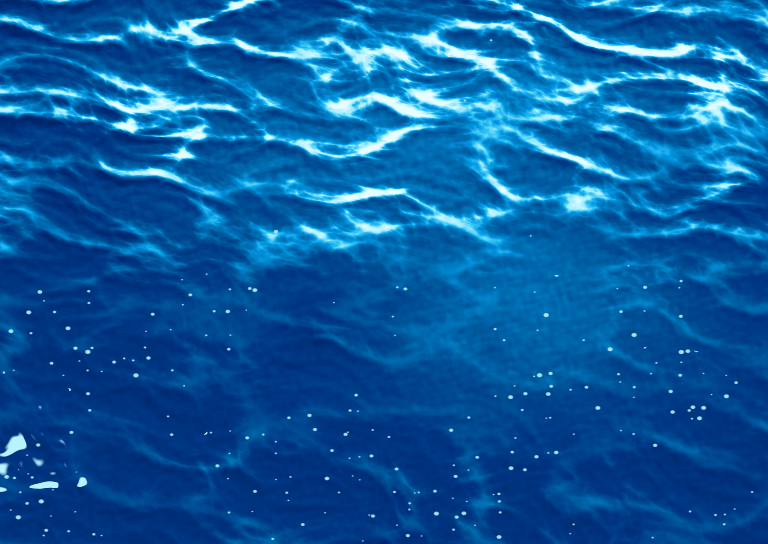
This texture is drawn by a WebGL 1 fragment shader. Its source:

```glsl
precision highp float;
uniform vec2 u_resolution;

vec2 hash2(vec2 p) {
  p = vec2(dot(p, vec2(127.1, 311.7)), dot(p, vec2(269.5, 183.3)));
  return fract(sin(p) * 43758.55);
}

// Gradient noise, about -0.7 to 0.7
float noise(vec2 p) {
  vec2 i = floor(p), f = fract(p), e = vec2(1.0, 0.0);
  vec2 u = f * f * f * (f * (f * 6.0 - 15.0) + 10.0);
  float a = dot(hash2(i) * 2.0 - 1.0, f);
  float b = dot(hash2(i + e) * 2.0 - 1.0, f - e);
  float c = dot(hash2(i + e.yx) * 2.0 - 1.0, f - e.yx);
  float d = dot(hash2(i + 1.0) * 2.0 - 1.0, f - 1.0);
  return mix(mix(a, b, u.x), mix(c, d, u.x), u.y);
}

// Sharp-crested swell: warped, stretched ridged noise
float swell(vec2 p) {
  p += 0.035 * vec2(noise(p * 5.0), noise(p * 6.0 + 9.0));
  vec2 q = vec2(p.x * 4.5, p.y * 8.0 + p.y * p.y * 2.5 + p.x * 1.3);
  float sum = 0.0, amp = 0.52;
  for (int i = 0; i < 5; i++) {
    float ridge = 1.0 - min(1.0, 2.2 * abs(noise(q)));
    sum += amp * ridge * ridge;
    q = mat2(1.0, 0.35, -0.22, 1.0) * q * 1.85 + 7.3;
    amp *= 0.52;
  }
  return sum;
}

float blob(vec2 p, vec2 centre, vec2 size) {
  vec2 d = (p - centre) / size;
  return exp(-dot(d, d));
}

// Scattered round flecks, one candidate per grid cell
float flecks(vec2 p, float scale, float chance) {
  vec2 cell = floor(p * scale);
  vec2 rnd = hash2(cell + scale);
  vec2 centre = 0.25 + 0.5 * hash2(cell + 31.7);
  float radius = (0.0012 + 0.003 * rnd.y * rnd.y) * scale;
  float soft = 0.8 * scale / u_resolution.y;
  vec2 d = (fract(p * scale) - centre) * vec2(0.85, 1.1);
  return step(rnd.x, chance) * (1.0 - smoothstep(radius - soft, radius + soft, length(d)));
}

float ramp(float a, float b, float t) {
  return clamp((t - a) / (b - a), 0.0, 1.0);
}

vec3 waterColour(float t) {
  vec3 c = mix(vec3(0.0, 0.15, 0.42), vec3(0.0, 0.21, 0.51), ramp(-0.05, 0.1, t));
  c = mix(c, vec3(0.0, 0.32, 0.59), ramp(0.1, 0.3, t));
  c = mix(c, vec3(0.0, 0.45, 0.72), ramp(0.3, 0.5, t));
  c = mix(c, vec3(0.01, 0.59, 0.88), ramp(0.5, 0.7, t));
  c = mix(c, vec3(0.2, 0.76, 0.96), ramp(0.7, 0.85, t));
  c = mix(c, vec3(0.62, 0.92, 1.0), ramp(0.85, 1.0, t));
  return mix(c, vec3(0.9, 0.99, 1.0), ramp(1.0, 1.25, t));
}

void main() {
  vec2 p = gl_FragCoord.xy / u_resolution.y;
  p.x *= 1.414 * u_resolution.y / u_resolution.x;

  // Broad light in the water, with ragged edges
  vec2 w = p + 0.07 * vec2(noise(p * 4.0), noise(p * 5.0 + 3.0))
             + 0.03 * vec2(noise(p * 15.0), noise(p * 19.0 + 5.0));
  float calm = blob(w, vec2(0.98, 0.43), vec2(0.32, 0.17));
  float glow = 0.75 * blob(w, vec2(0.62, 0.74), vec2(0.42, 0.24))
             + 0.65 * blob(w, vec2(1.1, 0.86), vec2(0.4, 0.2))
             + 0.3 * blob(w, vec2(0.15, 0.95), vec2(0.2, 0.12))
             + 0.8 * calm
             - 0.35 * blob(w, vec2(0.67, 0.41), vec2(0.14, 0.08));

  // Wave faces and glinting crests
  float height = swell(p);
  float relief = height - swell(p + vec2(0.004, 0.011));
  float upper = smoothstep(0.38, 0.75, p.y);
  float patches = smoothstep(-0.3, 0.35, noise(p * vec2(3.5, 6.0) + 4.0));
  float glint = smoothstep(0.46, 0.95, height) * mix(0.4, 1.15, upper);
  glint *= (0.35 + 0.65 * patches) * (1.0 - 0.65 * calm);

  // Fine ripples crossing at a slant
  float ripples = noise(vec2(p.x * 24.0 + p.y * 30.0, p.y * 95.0 - p.x * 28.0))
                + noise(vec2(p.x * 70.0 - p.y * 25.0, p.y * 60.0 + p.x * 45.0));

  float light = 0.07 + 0.44 * glow + glint
              + relief * (0.22 + 0.4 * upper) * (1.0 - 0.6 * calm)
              + ripples * (0.05 + 0.09 * glow);
  vec3 colour = waterColour(light);

  // Floating flecks, and foam in the lower left corner
  float lower = 1.0 - smoothstep(0.42, 0.55, p.y);
  float cluster = lower * smoothstep(-0.25, 0.4, noise(p * 4.5 + 12.0));
  float spots = max(flecks(p, 27.0, 0.4 * cluster), flecks(p + 0.37, 46.0, 0.22 * cluster));
  float froth = noise(w * vec2(20.0, 26.0)) + 0.5 * noise(w * vec2(47.0, 60.0));
  froth += 0.75 * blob(p, vec2(0.06, 0.15), vec2(0.12, 0.08));
  float foam = smoothstep(0.72, 0.82, froth) * lower;
  colour = mix(colour, vec3(0.72, 0.95, 1.0), max(0.9 * spots, foam));

  gl_FragColor = vec4(colour, 1.0);
}
```
